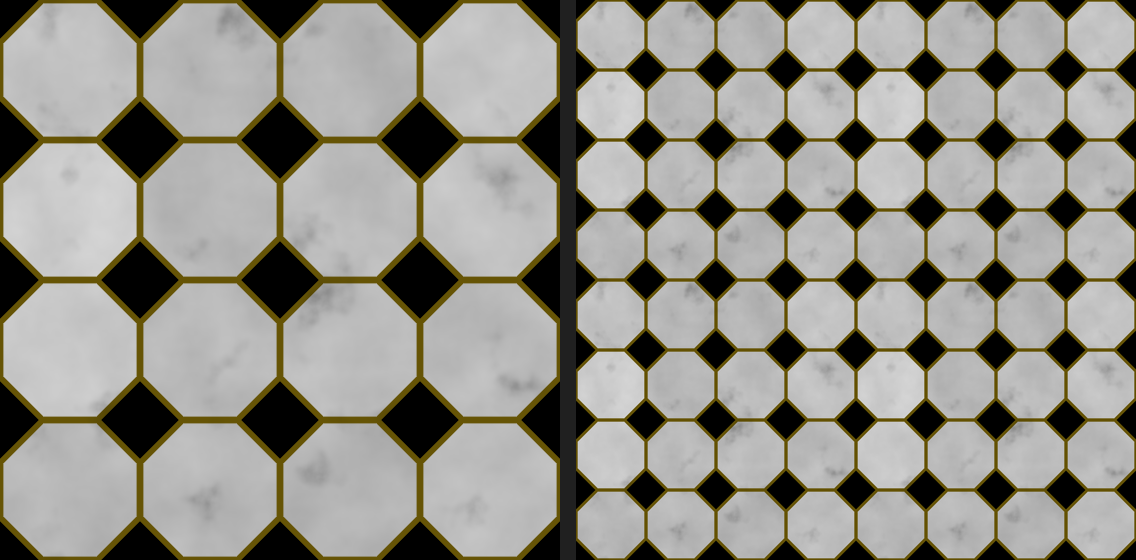
Left: one tile. Right: repeated 2 by 2.
A WebGL 2 fragment shader for this pattern:

```glsl
#version 300 es
precision highp float;
// Octagonal grey stone tiles with black diamond insets and ochre grout.
// Each cell is split by distance functions; wrapping gradient noise adds
// soft clouds and mottled stains, so the result tiles without a seam.

#define REPEATS 4.0          // tiles across and down
#define INSET_RADIUS 0.277   // black diamond, centre to corner, in cells
#define FRAME_RADIUS 0.335   // diamond with its grout frame, in cells
#define GROUT_HALF 0.0245    // half width of straight grout, in cells
#define TONE_DARK 0.69       // darkest tile tone
#define TONE_LIGHT 0.80      // lightest tile tone
#define CLOUD_AMOUNT 0.11    // soft shading inside the tiles
#define STAIN_AMOUNT 0.17    // darkness of the stains
#define STAIN_START 0.12     // noise level where stains begin
#define STAIN_FULL 0.38      // noise level where stains are full
#define GROUT_COLOR vec3(0.40, 0.33, 0.02)
#define INSET_COLOR vec3(0.0)

uniform vec2 u_resolution;
out vec4 fragColor;

uvec2 scramble(uvec2 v) {
    v = v * 1664525u + 1013904223u;
    v.x += v.y * 1664525u;
    v.y += v.x * 1664525u;
    v ^= v >> 16u;
    v.x += v.y * 1664525u;
    v.y += v.x * 1664525u;
    return v ^ (v >> 16u);
}

float hash(vec2 cell, float seed) {
    uvec2 h = scramble(uvec2(cell) + uint(seed) * uvec2(157u, 311u));
    return float(h.x >> 8u) / 16777216.0;
}

// Dot product of a lattice gradient and the offset, wrapped at the period
float corner(vec2 cell, vec2 offset, float period, float seed) {
    float angle = 6.28319 * hash(mod(cell, period), seed);
    return dot(vec2(cos(angle), sin(angle)), offset);
}

float gradientNoise(vec2 p, float period, float seed) {
    vec2 i = floor(p), f = p - i;
    vec2 s = f * f * f * (f * (f * 6.0 - 15.0) + 10.0);
    vec2 e = vec2(1.0, 0.0);
    float low = mix(corner(i, f, period, seed),
                    corner(i + e.xy, f - e.xy, period, seed), s.x);
    float high = mix(corner(i + e.yx, f - e.yx, period, seed),
                     corner(i + e.xx, f - e.xx, period, seed), s.x);
    return mix(low, high, s.y);
}

// Octaves of wrapping noise; the frequency is a whole number
float fbm(vec2 uv, float frequency, float seed) {
    float sum = 0.0, weight = 0.5;
    for (int octave = 0; octave < 4; octave++) {
        sum += weight * gradientNoise(uv * frequency, frequency, seed);
        frequency *= 2.0;
        weight *= 0.5;
        seed += 1.0;
    }
    return sum;
}

void main() {
    vec2 uv = gl_FragCoord.xy / u_resolution;
    vec2 p = uv * REPEATS;
    float edge = 0.5 * REPEATS / min(u_resolution.x, u_resolution.y);

    // Distances in cells: diamonds sit on the cell corners
    vec2 q = abs(p - floor(p + 0.5));
    float diamond = q.x + q.y;
    float insetDist = (diamond - INSET_RADIUS) * 0.7071;
    float tileDist = min((diamond - FRAME_RADIUS) * 0.7071,
                         min(q.x, q.y) - GROUT_HALF);

    // Stains: broad patches broken up by fine mottling
    float patches = smoothstep(STAIN_START, STAIN_FULL, fbm(uv, 6.0, 11.0));
    float mottle = clamp(0.75 + 1.6 * fbm(uv, 24.0, 23.0), 0.0, 1.2);
    float stain = STAIN_AMOUNT * patches * mottle;

    // Stone: one tone per tile, with soft clouds
    float tone = mix(TONE_DARK, TONE_LIGHT, hash(floor(p), 5.0));
    tone += CLOUD_AMOUNT * fbm(uv, 8.0, 37.0) - stain;

    vec3 grout = GROUT_COLOR * (1.0 - stain);
    vec3 color = mix(INSET_COLOR, grout, smoothstep(-edge, edge, insetDist));
    color = mix(color, vec3(tone), smoothstep(-edge, edge, tileDist));
    fragColor = vec4(color, 1.0);
}
```
